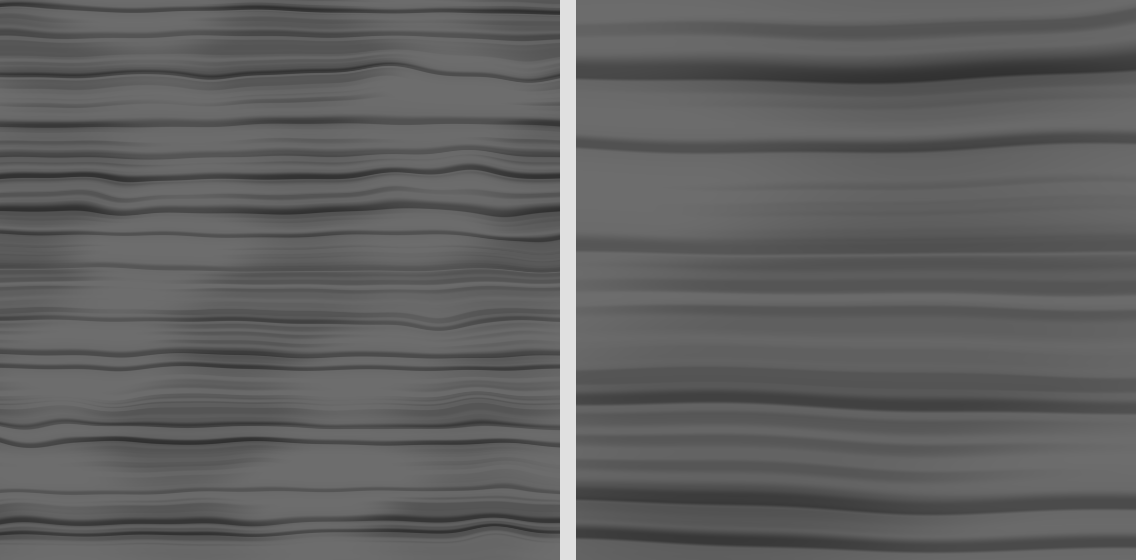
Left, the full canvas; right, a detail of the centre.
Give the GLSL for this texture, as a WebGL 1 fragment shader.

```glsl
precision highp float;
// Grey layered grain: soft dark patches of fine horizontal strata, crossed by
// irregular dark seams. Layered sines and scattered cellular bumps bend every
// layer together; each seam has one crisp edge and one fading edge.
uniform vec2 u_resolution;

const float SEAM_COUNT = 17.0;
const vec3 BASE_GREY = vec3(0.427);
const float PATCH_DEPTH = 0.092;
const float SEAM_DEPTH = 0.185;

float hash(vec2 p) {
  return fract(sin(dot(p, vec2(127.1, 311.7))) * 43758.55);
}

// Sum of scattered smooth bumps, one per grid cell, of either sign.
float cellBumps(vec2 p, vec2 grid, vec2 radius) {
  vec2 home = floor(p * grid);
  float sum = 0.0;
  for (int j = -1; j <= 1; j++) {
    for (int i = -1; i <= 1; i++) {
      vec2 cell = home + vec2(float(i), float(j));
      vec2 jitter = vec2(hash(cell + 3.0), hash(cell + 17.0));
      vec2 offset = (p - (cell + jitter) / grid) / radius;
      float height = 2.0 * hash(cell + 31.0) - 1.0;
      sum += height * abs(height) * exp(-dot(offset, offset));
    }
  }
  return sum;
}

// Height of the layer that passes through p.
float layerHeight(vec2 p) {
  float sway = 0.003 * sin(6.0 * p.x + 9.0 * p.y)
             + 0.0016 * sin(17.0 * p.x - 23.0 * p.y + 1.0)
             + 0.0008 * sin(39.0 * p.x + 31.0 * p.y);
  return p.y + sway + 0.016 * cellBumps(p, vec2(5.0, 9.0), vec2(0.055, 0.045));
}

// Random flat bands, each easing into the next near its upper edge.
float strata(float y, float count, float seed) {
  float band = floor(y * count);
  float ease = smoothstep(0.6, 1.0, fract(y * count));
  return mix(hash(vec2(band, seed)), hash(vec2(band + 1.0, seed)), ease);
}

// Thin pale streaks, each on a random row.
float streaks(float y, float count, float seed) {
  float across = fract(y * count);
  float line = smoothstep(0.1, 0.35, across) * (1.0 - smoothstep(0.45, 0.8, across));
  return line * smoothstep(0.35, 0.8, hash(vec2(floor(y * count), seed)));
}

// Broad field that is high where the strata show.
float patchField(vec2 p) {
  return 0.9 * sin(13.0 * p.x + 1.5 * sin(5.0 * p.y + 1.0) + 2.0)
       + 0.6 * sin(29.0 * p.y + 1.2 * sin(4.0 * p.x))
       + 0.5 * sin(7.0 * p.x - 11.0 * p.y + 2.0);
}

// Dark line at d = 0: crisp below, fading above, with a faint halo.
float seamProfile(float d, float width) {
  float crisp = smoothstep(-0.8 * width - 0.0015, -0.8 * width + 0.001, d);
  float fade = 1.0 - smoothstep(0.2 * width, 1.8 * width, d);
  float halo = exp(-d * d / (9.0 * width * width));
  return 0.85 * crisp * fade + 0.15 * halo;
}

// Darkest seam at height y among irregularly spaced rows.
float seams(float y) {
  float home = floor(y * SEAM_COUNT);
  float dark = 0.0;
  for (int i = -1; i <= 1; i++) {
    float row = home + float(i);
    float center = (row + 0.5 + 0.9 * (hash(vec2(row, 5.0)) - 0.5)) / SEAM_COUNT;
    float width = mix(0.003, 0.007, hash(vec2(row, 9.0)));
    float strength = mix(0.65, 1.15, hash(vec2(row, 13.0)));
    dark = max(dark, strength * seamProfile(y - center, width));
  }
  return dark;
}

void main() {
  vec2 p = gl_FragCoord.xy / u_resolution;
  float y = layerHeight(p);

  // Fine strata also fray the patch borders.
  float bands = 0.5 * strata(y, 62.0, 2.0) + 0.5 * strata(y, 125.0, 7.0);
  float cover = smoothstep(-0.9, 1.2, patchField(p) + 1.5 * (bands - 0.5));
  float shade = cover * mix(0.25, 1.0, smoothstep(0.2, 0.75, bands));
  shade *= 1.0 - 0.65 * streaks(y, 72.0, 19.0);

  // Seams grow fainter outside the patches.
  float seam = seams(y) * mix(0.7, 1.0, cover);

  vec3 color = BASE_GREY - PATCH_DEPTH * shade - SEAM_DEPTH * seam * (1.0 - 0.25 * shade);
  gl_FragColor = vec4(color, 1.0);
}
```
